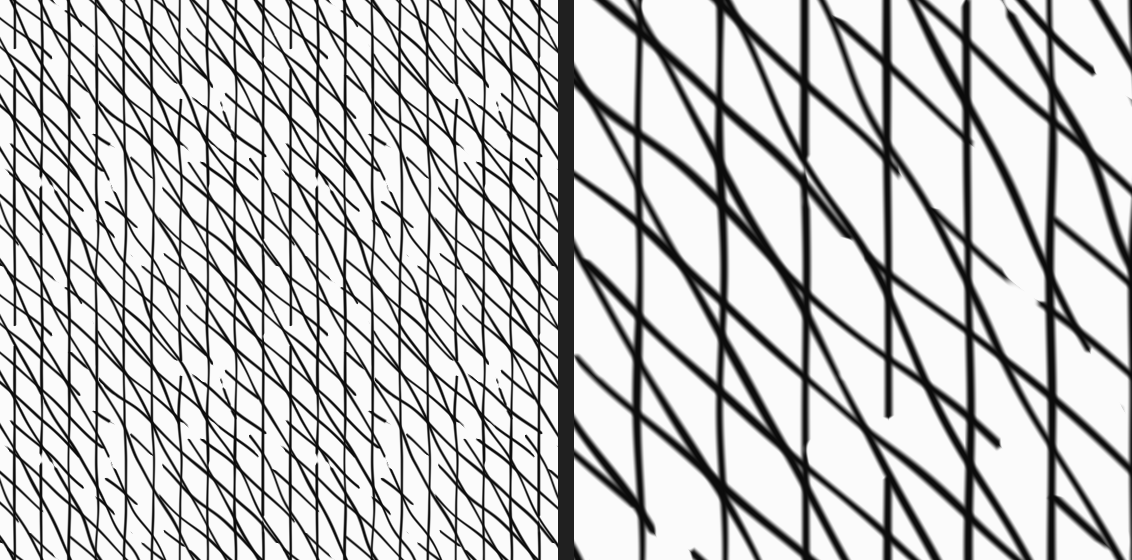
Left, the full canvas; right, a detail of the centre.
This pattern is drawn by a Shadertoy shader. Its source:

```glsl
// Tiled lattice of worn ink strokes: upright, shallow and steep slanting lines.

const float TILE = 0.4945;      // side of one repeat, in canvas units
const float HALF_WIDTH = 0.0021;
const float SOFTNESS = 0.0018;
const vec3 PAPER = vec3(0.985);
const vec3 INK = vec3(0.045);

float hash(vec2 p, float seed) {
    vec3 q = fract(vec3(p.xyx + seed * 7.31) * vec3(0.1031, 0.1030, 0.0973));
    q += dot(q, q.yzx + 33.33);
    return fract((q.x + q.y) * q.z);
}

// Value noise that wraps after a whole number of cells per tile.
float tileNoise(vec2 p, float cells, float seed) {
    p *= cells;
    vec2 i = floor(p);
    vec2 f = fract(p);
    f = f * f * (3.0 - 2.0 * f);
    float a = hash(mod(i, cells), seed);
    float b = hash(mod(i + vec2(1.0, 0.0), cells), seed);
    float c = hash(mod(i + vec2(0.0, 1.0), cells), seed);
    float d = hash(mod(i + 1.0, cells), seed);
    return mix(mix(a, b, f.x), mix(c, d, f.x), f.y);
}

// Ink coverage of one parallel family; freq holds its line counts per tile.
float strokes(vec2 p, vec2 freq, float phase, float wobble, float seed, float soft) {
    float bend = wobble * (tileNoise(p, 6.0, seed) - 0.5);
    float u = dot(p, freq) - phase + bend;
    float dist = abs(fract(u + 0.5) - 0.5) * TILE / length(freq);

    // Pressure varies the width; wear opens tapered gaps and short dashes.
    float pressure = 0.7 + 0.6 * tileNoise(p, 8.0, seed + 1.0);
    float wear = 0.85 * tileNoise(p, 9.0, seed + 2.0)
               + 0.15 * tileNoise(p, 38.0, seed + 3.0);
    float width = mix(-soft, HALF_WIDTH * pressure, smoothstep(0.19, 0.27, wear));
    return 1.0 - smoothstep(width - soft, width + soft, dist);
}

void mainImage(out vec4 fragColor, in vec2 fragCoord) {
    vec2 uv = fragCoord / iResolution.xy;
    vec2 p = vec2(uv.x, 1.0 - uv.y) / TILE;   // tile units, measured from the top
    float soft = max(SOFTNESS, 0.7 / iResolution.y);

    float upright = strokes(p, vec2(10.0, 0.0), 0.53, 0.12, 3.0, soft);
    float shallow = strokes(p, vec2(8.0, -9.0), 0.54, 0.35, 11.0, soft);
    float steep = strokes(p, vec2(9.0, -5.0), 0.26, 0.35, 23.0, soft);

    // Overlapping strokes build up like layered ink.
    float bare = (1.0 - upright) * (1.0 - shallow) * (1.0 - steep);
    fragColor = vec4(mix(INK, PAPER, bare), 1.0);
}
```
